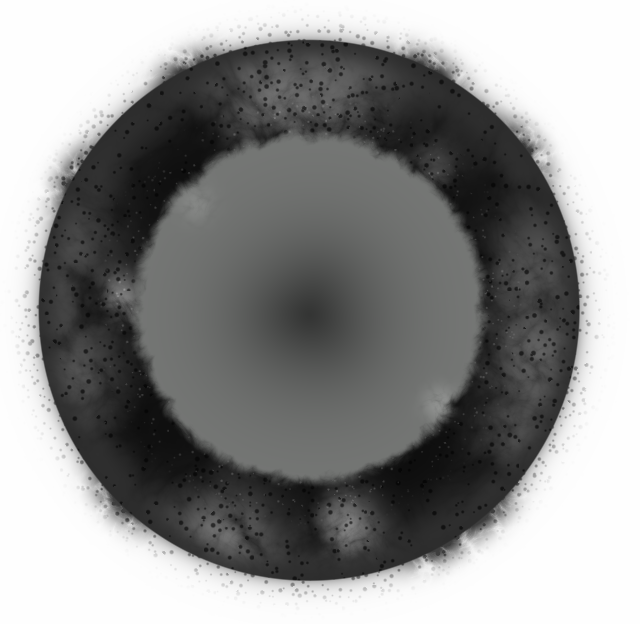
A WebGL 2 fragment shader for this background:

```glsl
#version 300 es
precision highp float;
uniform vec2 u_resolution;
out vec4 fragColor;

// Smoke masses in the ring: centre, size, brightness
const vec4 clouds[11] = vec4[11](
    vec4(-0.06, 0.34, 0.08, 0.30), vec4(0.06, 0.34, 0.09, 0.27),
    vec4(0.35, 0.08, 0.08, 0.22), vec4(0.36, -0.06, 0.08, 0.25),
    vec4(0.33, -0.18, 0.07, 0.14), vec4(0.07, -0.33, 0.05, 0.42),
    vec4(-0.12, -0.34, 0.08, 0.30), vec4(-0.35, -0.08, 0.08, 0.18),
    vec4(-0.36, 0.10, 0.10, 0.14), vec4(-0.29, 0.03, 0.035, 0.40),
    vec4(0.21, 0.24, 0.04, 0.22));

// Angles at which smoke spills over the rim
const float plumes[7] = float[7](2.04, 1.11, 0.64, 2.62, -2.35, -0.84, -1.07);

vec3 hash3(vec2 p) {
    vec3 q = fract(p.xyx * vec3(0.1031, 0.1030, 0.0973));
    q += dot(q, q.yxz + 33.33);
    return fract((q.xxy + q.yzz) * q.zyx);
}

// Nearest feature point: distance and a random value of its cell
vec2 cellular(vec2 p) {
    vec2 nearest = vec2(2.0, 0.0);
    for (int j = -1; j <= 1; j++)
        for (int i = -1; i <= 1; i++) {
            vec2 cell = floor(p) + vec2(i, j);
            vec3 h = hash3(cell + 200.0);
            float d = length(cell + h.xy - p);
            if (d < nearest.x) nearest = vec2(d, h.z);
        }
    return nearest;
}

// Billowing smoke from layered cells, bent by sines
float smoke(vec2 p) {
    float sum = 0.0, weight = 0.5;
    for (int i = 0; i < 5; i++) {
        p += 0.18 * sin(p.yx * 2.3 + float(i) * 1.7);
        float d = cellular(p).x;
        sum += weight * (1.0 - d * d);
        p = mat2(1.6, 1.2, -1.2, 1.6) * p + 7.3;
        weight *= 0.5;
    }
    return sum;
}

// Round specks of varied size; density is the share of cells filled
float specks(vec2 p, float scale, float density) {
    vec2 c = cellular(p * scale);
    float blur = scale / u_resolution.y;
    float size = 0.10 + 0.22 * fract(c.y * 37.0);
    return smoothstep(size + blur, size - blur, c.x) * step(c.y, density);
}

void main() {
    vec2 p = (gl_FragCoord.xy - vec2(0.483, 0.5027) * u_resolution) / u_resolution.y;
    float r = length(p), angle = atan(p.y, p.x);
    float pixel = 1.0 / u_resolution.y;
    float billow = smoke(p * 11.0 + 4.0);
    float wisps = smoke(p * 27.0 + 19.0);

    // Smoky halo on white
    float outside = max(r - 0.4333, 0.0);
    float plume = 0.0;
    for (int i = 0; i < 7; i++)
        plume += exp((cos(angle - plumes[i]) - 1.0) * 130.0);
    float halo = 0.32 * exp(-outside / 0.013);
    halo += plume * 0.55 * exp(-pow(outside / 0.027, 2.0)) * smoothstep(0.4, 0.9, wisps);
    float dust = specks(p, 95.0, 0.5) * 0.32 * exp(-pow(outside / 0.03, 2.0));
    vec3 color = vec3(0.995 - min(halo + dust, 0.75));

    // Dark ring with clouds
    float mass = 0.0;
    vec2 bent = p + 0.05 * (vec2(billow, wisps) - 0.65);
    for (int i = 0; i < 11; i++) {
        vec2 q = (bent - clouds[i].xy) / clouds[i].z;
        mass += clouds[i].w * exp(-dot(q, q));
    }
    float texture1 = smoothstep(0.3, 0.95, billow) * 0.65 + smoothstep(0.35, 0.95, wisps) * 0.4;
    float ring = 0.055 + 0.10 * smoothstep(0.33, 0.43, r) + mass * texture1;
    ring += 0.04 * smoothstep(0.45, 0.85, billow) * smoothstep(0.30, 0.38, r);
    ring = mix(ring, 0.17, 0.75 * smoothstep(0.385, 0.433, r));
    ring *= 1.0 - 0.6 * specks(p + 0.3, 85.0, 0.2 + mass);
    ring += 0.16 * specks(p + 0.7, 170.0, 0.09) * smoothstep(0.37, 0.29, r);

    // Soft grey disc with a shaded centre
    float core = length(p - vec2(0.001, -0.007));
    core += 0.004 * sin(angle * 3.0 + 1.0) * smoothstep(0.0, 0.1, core);
    float shade = 0.205 + 0.26 * (1.0 - exp(-pow(core / 0.11, 1.4)));
    vec3 disc = shade * vec3(0.995, 1.01, 0.995);
    float edge = length(p - vec2(0.0, 0.004)) + 0.025 * (0.65 - wisps);
    vec3 inside = mix(vec3(ring), disc, smoothstep(0.289, 0.262, edge));

    // Faint wisps lying over the disc edge
    float lit = exp(-dot(p - vec2(0.21, -0.15), p - vec2(0.21, -0.15)) / 0.0007);
    lit += 0.6 * exp(-dot(p - vec2(-0.18, 0.17), p - vec2(-0.18, 0.17)) / 0.0008);
    inside += 0.13 * lit * smoothstep(0.5, 0.9, wisps);

    color = mix(color, inside, smoothstep(0.4333 + pixel, 0.4333 - pixel, r));
    fragColor = vec4(color, 1.0);
}
```
